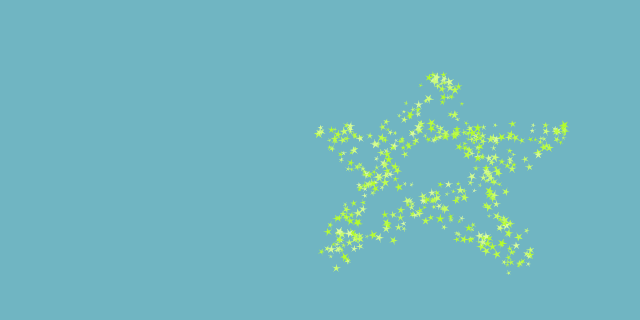
Write a WebGL 1 fragment shader that draws this background.

```glsl
precision highp float;
uniform vec2 u_resolution;

float hash(float n) {
  return fract(sin(n * 12.9898) * 43758.5453);
}

// Tips of the large five-pointed figure, clockwise from the top
vec2 tip(float k) {
  if (k < 0.5) return vec2(1.367, 0.775);
  if (k < 1.5) return vec2(1.770, 0.580);
  if (k < 2.5) return vec2(1.648, 0.158);
  if (k < 3.5) return vec2(1.030, 0.195);
  return vec2(0.992, 0.570);
}

// Signed distance to the edge lines of a pentagram
float starDistance(vec2 p, float radius) {
  float sector = 1.2566371;
  float angle = mod(atan(p.x, p.y) + 0.5 * sector, sector) - 0.5 * sector;
  vec2 folded = length(p) * vec2(cos(angle), abs(sin(angle)));
  return dot(folded - vec2(radius, 0.0), vec2(0.309, 0.951));
}

vec2 rotate(vec2 p, float angle) {
  float c = cos(angle);
  float s = sin(angle);
  return vec2(c * p.x - s * p.y, s * p.x + c * p.y);
}

void main() {
  vec2 uv = gl_FragCoord.xy / u_resolution.y;
  float pixel = 1.0 / u_resolution.y;
  vec3 color = vec3(0.44, 0.71, 0.76);

  // Small stars strewn along the five crossing strokes
  for (int i = 0; i < 450; i++) {
    float id = float(i) + 1.0;
    float stroke = mod(id, 5.0);
    vec2 start = tip(stroke);
    vec2 span = tip(mod(stroke + 2.0, 5.0)) - start;
    vec2 normal = normalize(vec2(-span.y, span.x));
    float drift = hash(id + 0.31) + hash(id + 0.57) - 1.0;
    vec2 center = start + span * hash(id + 0.13) + normal * drift * 0.052;

    float radius = mix(0.005, 0.0145, hash(id + 0.73));
    vec2 p = uv - center;
    if (length(p) < radius + pixel) {
      float d = starDistance(rotate(p, hash(id + 0.89) - 0.5), radius);
      float paleness = pow(hash(id + 0.41), 1.5);
      vec3 lime = mix(vec3(0.70, 0.99, 0.16), vec3(0.86, 0.99, 0.66), paleness);
      color = mix(color, lime, clamp(0.5 - d / pixel, 0.0, 1.0));
    }
  }

  gl_FragColor = vec4(color, 1.0);
}
```
